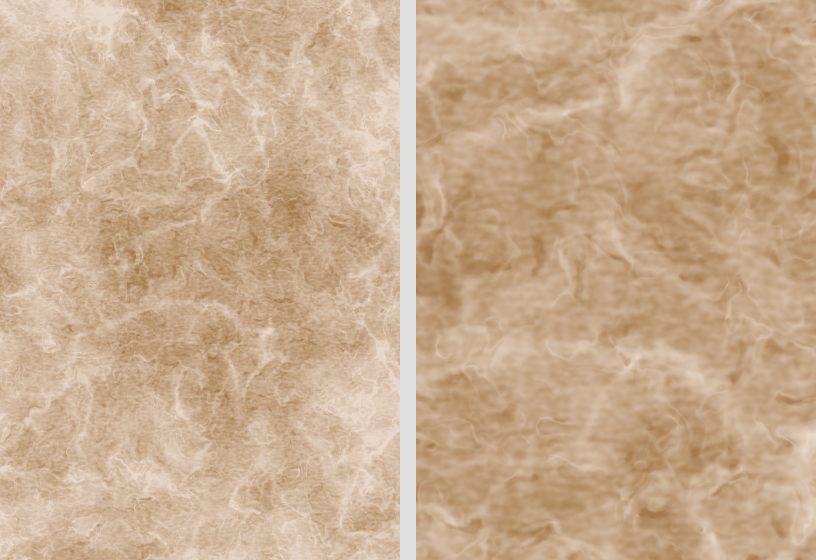
Left, the full canvas; right, a detail of the centre.
Give the GLSL for this texture, as a Shadertoy shader.

```glsl
// Polished beige marble: warped gradient noise forms tan clouds and mottling,
// zero crossings of rotated noise layers form a net of pale veins,
// and short horizontal grain with small dark pores finishes the surface.

#define BASE_TONE 0.61
#define CONTRAST 1.12
#define CLOUD_SCALE 4.2
#define WARP 0.16
#define MOTTLE 0.62
#define VEIN_SCALE 5.5
#define VEIN_STRENGTH 0.27
#define GRAIN 0.30
#define PORES 0.30
#define CENTER_SHADE 0.34
#define TAN_COLOR vec3(0.69, 0.54, 0.38)
#define CREAM_COLOR vec3(0.88, 0.80, 0.73)

// Unit gradient from an integer hash of the lattice cell
vec2 gradient(ivec2 cell) {
    uvec2 k = uvec2(cell);
    uint h = k.x * 1597334677u ^ k.y * 3812015801u;
    h = (h ^ (h >> 15)) * 2246822519u;
    h = (h ^ (h >> 13)) * 3266489917u;
    h ^= h >> 16;
    float angle = float(h & 65535u) * 6.28319 / 65536.0;
    return vec2(cos(angle), sin(angle));
}

float noise(vec2 p) {
    ivec2 i = ivec2(floor(p));
    vec2 f = fract(p);
    vec2 u = f * f * f * (f * (f * 6.0 - 15.0) + 10.0);
    float a = dot(gradient(i), f);
    float b = dot(gradient(i + ivec2(1, 0)), f - vec2(1, 0));
    float c = dot(gradient(i + ivec2(0, 1)), f - vec2(0, 1));
    float d = dot(gradient(i + ivec2(1, 1)), f - vec2(1, 1));
    return mix(mix(a, b, u.x), mix(c, d, u.x), u.y);
}

mat2 rotation(float angle) {
    float c = cos(angle), s = sin(angle);
    return mat2(c, s, -s, c);
}

float fbm(vec2 p) {
    float sum = 0.0, amp = 0.5;
    mat2 turn = rotation(0.65);
    for (int i = 0; i < 5; i++) {
        sum += amp * noise(p);
        p = turn * p * 2.03 + 17.3;
        amp *= 0.52;
    }
    return sum;
}

// Pale line where the noise crosses zero, minus its average coverage
float vein(vec2 p, float width) {
    return 1.0 - smoothstep(0.0, width, abs(noise(p))) - 1.6 * width;
}

// Net of veins from broad to hair fine, each layer fading in and out
float veinNet(vec2 p) {
    float sum = 0.0, amp = 1.0, scale = VEIN_SCALE;
    for (int i = 0; i < 5; i++) {
        float k = float(i);
        vec2 q = rotation(0.9 * k + 0.3) * p * scale + 31.7 * k;
        float presence = smoothstep(-0.25, 0.35, noise(q * 0.45 + 9.1));
        sum += amp * presence * vein(q, 0.07 + 0.03 * k);
        scale *= 1.9;
        amp *= 0.93;
    }
    return sum;
}

// Long, nearly straight veins climbing to the right
float longVeins(vec2 p) {
    vec2 q = rotation(-0.5) * p * vec2(1.0, 1.0);
    float presence = smoothstep(0.0, 0.35, noise(q * 3.5 + 4.7));
    return presence * vein(q * vec2(1.8, 7.0) + 12.4, 0.07);
}

void mainImage(out vec4 fragColor, in vec2 fragCoord) {
    vec2 p = fragCoord / iResolution.y;
    vec2 middle = 0.5 * iResolution.xy / iResolution.y;

    // Domain warp, broad for clouds and slight for veins
    vec2 bend = vec2(fbm(p * 4.0 + 3.1), fbm(p * 4.0 + 41.9));
    vec2 ripple = vec2(fbm(p * 21.0 + 7.7), fbm(p * 21.0 + 63.2));
    vec2 q = p + WARP * bend;
    vec2 r = p + 0.5 * WARP * bend + 0.028 * ripple;

    // Clouds and mottling, darker near the middle
    vec2 offset = (p - middle) * vec2(1.0, 0.8);
    float shade = exp(-10.0 * dot(offset, offset)) - 0.5;
    float tone = 1.05 * fbm(q * CLOUD_SCALE + 5.3) - CENTER_SHADE * shade;
    tone += MOTTLE * fbm(r * 15.0 + 22.6);

    // Veins
    tone += VEIN_STRENGTH * (veinNet(r) + longVeins(r));

    // Horizontal grain and pores, strongest in the tan areas
    float tan_ = 1.0 - smoothstep(-0.3, 0.4, tone);
    float grain = noise(p * vec2(95.0, 190.0)) + 0.6 * noise(p * vec2(190.0, 260.0) + 8.5);
    float pore = smoothstep(0.18, 0.5, noise(r * vec2(62.0, 85.0) + 14.2));
    tone += GRAIN * grain * mix(0.5, 1.0, tan_);
    tone -= PORES * (pore * tan_ - 0.05);

    float level = clamp(BASE_TONE + CONTRAST * tone, -0.25, 1.18);
    fragColor = vec4(mix(TAN_COLOR, CREAM_COLOR, level), 1.0);
}
```
